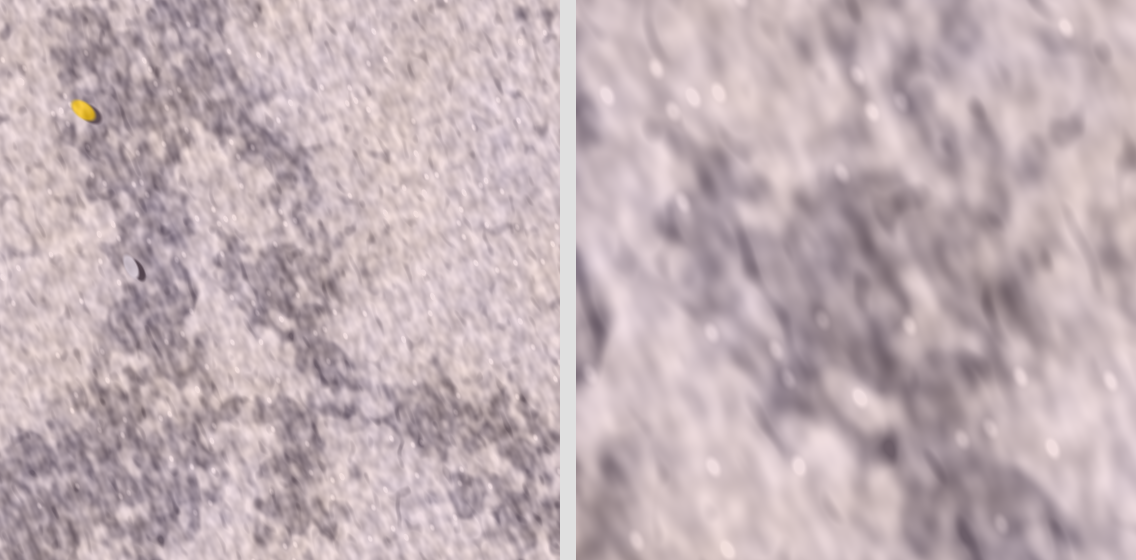
Left, the full canvas; right, a detail of the centre.
Give the GLSL for this texture, as a WebGL 1 fragment shader.

```glsl
precision highp float;
// Weathered pale concrete with crumbling mauve stains, a fallen leaf and a pebble.
// Soft capsules lay out the stains, gradient noise breaks up their edges, and
// stretched, leaning noise supplies the coarse grain, pits and glints.
uniform vec2 u_resolution;

const vec3 DARK_STAIN = vec3(0.50, 0.44, 0.47);
const vec3 PALE_STONE = vec3(0.86, 0.79, 0.80);
const vec3 SHADOW = vec3(0.29, 0.23, 0.27);
const vec3 LEAF = vec3(0.90, 0.73, 0.20);
const vec3 PEBBLE = vec3(0.83, 0.78, 0.82);

vec2 hash2(vec2 p) {
  vec3 q = fract(p.xyx * vec3(0.1031, 0.1030, 0.0973));
  q += dot(q, q.yzx + 33.33);
  return fract((q.xx + q.yz) * q.zy);
}

float cornerSlope(vec2 cell, vec2 offset) {
  float angle = 6.2832 * hash2(cell).x;
  return dot(vec2(cos(angle), sin(angle)), offset);
}

// Gradient noise, centred on zero
float noise(vec2 p) {
  vec2 i = floor(p), f = fract(p);
  vec2 w = f * f * f * (f * (f * 6.0 - 15.0) + 10.0);
  vec2 e = vec2(1.0, 0.0);
  float low = mix(cornerSlope(i, f), cornerSlope(i + e, f - e), w.x);
  float high = mix(cornerSlope(i + e.yx, f - e.yx), cornerSlope(i + 1.0, f - 1.0), w.x);
  return mix(low, high, w.y);
}

// Turns coordinates into a frame whose x axis points along the angle
mat2 rotation(float angle) {
  float c = cos(angle), s = sin(angle);
  return mat2(c, -s, s, c);
}

// Depth inside a capsule from a to b: positive within, negative outside
float capsule(vec2 p, vec2 a, vec2 b, float radius) {
  vec2 pa = p - a, ba = b - a;
  float along = clamp(dot(pa, ba) / dot(ba, ba), 0.0, 1.0);
  return radius - length(pa - ba * along);
}

// Soft-edged tilted ellipse
float oval(vec2 p, vec2 radii, float tilt) {
  return 1.0 - smoothstep(0.75, 1.2, length(rotation(tilt) * p / radii));
}

// Broad layout of the stains
float stainDepth(vec2 p) {
  float leftBand = capsule(p, vec2(0.34, 0.99), vec2(0.31, 0.81), 0.09);
  leftBand = max(leftBand, capsule(p, vec2(0.18, 0.87), vec2(0.24, 0.68), 0.075));
  leftBand = max(leftBand, capsule(p, vec2(0.23, 0.68), vec2(0.29, 0.30), 0.075));
  leftBand = max(leftBand, capsule(p, vec2(0.28, 0.20), vec2(0.08, 0.08), 0.13));
  float middleBand = capsule(p, vec2(0.43, 0.83), vec2(0.58, 0.56), 0.032);
  middleBand = max(middleBand, capsule(p, vec2(0.59, 0.55), vec2(0.56, 0.32), 0.042));
  middleBand = max(middleBand, capsule(p, vec2(0.54, 0.28), vec2(0.53, 0.08), 0.052));
  float patches = capsule(p, vec2(0.45, 0.53), vec2(0.49, 0.48), 0.04);
  patches = max(patches, capsule(p, vec2(0.80, 0.24), vec2(0.95, 0.12), 0.085));
  return max(max(leftBand, middleBand), patches);
}

float stainCover(vec2 p, vec2 lean) {
  float crumble = 0.10 * noise(p * 9.0) + 0.10 * noise(p * 21.0 + 7.0)
                + 0.09 * noise(lean * vec2(44.0, 30.0) + 3.0);
  float depth = clamp(stainDepth(p), -0.075, 0.035);
  return smoothstep(-0.035, 0.04, depth + crumble);
}

// Sparse bright flecks, one candidate per cell
float glints(vec2 p) {
  vec2 cell = floor(p);
  vec2 seed = hash2(cell + 19.0);
  vec2 fromCentre = fract(p) - 0.35 - 0.3 * seed;
  float present = step(0.93, hash2(cell + 71.0).x);
  return present * (1.0 - smoothstep(0.08, 0.34, length(fromCentre)));
}

// Thin broken crack wandering down the right side
float crack(vec2 p) {
  float centre = 0.713 + 0.016 * noise(vec2(p.y * 13.0, 4.3)) + 0.008 * noise(vec2(p.y * 40.0, 9.3));
  float line = 1.0 - smoothstep(0.001, 0.006, abs(p.x - centre));
  float extent = smoothstep(0.03, 0.08, p.y) * (1.0 - smoothstep(0.28, 0.55, p.y));
  return line * extent * smoothstep(-0.15, 0.2, noise(vec2(p.y * 22.0, 1.3)));
}

void main() {
  vec2 p = gl_FragCoord.xy / u_resolution;
  vec2 lean = rotation(0.42) * p;

  // Grain tone: pale ground, darker and rougher inside the stains
  float stain = stainCover(p, lean);
  float grain = 0.68 * noise(lean * vec2(54.0, 27.0)) + 0.42 * noise(lean * vec2(98.0, 54.0) + 5.0);
  float pits = smoothstep(0.22, 0.55, noise(lean * vec2(60.0, 30.0) + 40.0));
  float tone = mix(0.92, 0.37, stain) + grain * mix(0.66, 0.98, stain);
  tone += 0.16 * noise(p * 6.0 + 12.0) - 0.32 * pits - 0.45 * crack(p);
  tone += 0.35 * glints(lean * vec2(64.0, 40.0));
  vec3 color = mix(DARK_STAIN, PALE_STONE, clamp(tone, -0.2, 1.22));

  // Faint drift between warm beige and mauve
  float warmth = noise(p * 5.0 + 30.0) + 0.5 * noise(p * 34.0) - 0.2 * stain;
  color += 0.03 * warmth * vec3(0.5, 0.2, -1.0);

  // Leaf and pebble with the shadows they throw
  vec2 leafPos = p - vec2(0.149, 0.803), pebblePos = p - vec2(0.234, 0.524);
  vec2 shadowShift = vec2(0.013, -0.007);
  color = mix(color, SHADOW, 0.85 * oval(leafPos - shadowShift, vec2(0.023, 0.014), -0.65));
  color = mix(color, SHADOW, 0.85 * oval(pebblePos - shadowShift, vec2(0.021, 0.010), -1.1));
  color = mix(color, LEAF + 0.25 * grain, oval(leafPos, vec2(0.025, 0.014), -0.65));
  color = mix(color, PEBBLE + 0.15 * grain, oval(pebblePos, vec2(0.023, 0.011), -1.1));
  gl_FragColor = vec4(clamp(color, 0.0, 1.0), 1.0);
}
```
